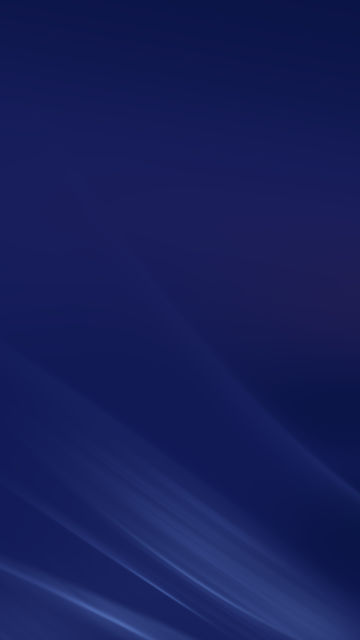
A Shadertoy shader for this background:

```glsl
// Deep blue backdrop with soft silky folds sweeping down to the right.
// Broad Gaussian glows set the tone; each fold follows a parabola y(x) with
// its own softness above and below, and gradient noise adds fine filaments.

const vec3 NAVY_TOP   = vec3(0.045, 0.080, 0.280);
const vec3 NAVY_MID   = vec3(0.088, 0.115, 0.360);
const vec3 NAVY_LOW   = vec3(0.068, 0.102, 0.335);
const vec3 SHADE      = vec3(0.035, 0.075, 0.265);
const vec3 PLUM       = vec3(0.042, 0.008, -0.015);
const vec3 HAZE       = vec3(0.095, 0.118, 0.132);
const vec3 SILK       = vec3(0.095, 0.120, 0.160);
const vec3 SHINE      = vec3(0.125, 0.175, 0.190);

// Fold paths: y = a + b x + c x^2
const vec3 FOLD_RIGHT = vec3(0.924, -0.987, 0.288);
const vec3 FOLD_LONG  = vec3(0.460, -0.360, -0.050);
const vec3 FOLD_INNER = vec3(0.450, -0.445, 0.040);
const vec3 FOLD_THIN  = vec3(0.385, -0.481, 0.085);
const vec3 FOLD_MAIN  = vec3(0.350, -0.575, 0.185);
const vec3 FOLD_EDGE  = vec3(0.248, -0.390, 0.020);
const vec3 BAND_TOP   = vec3(0.134, -0.220, -0.040);
const vec3 BAND_LOW   = vec3(0.115, -0.250, -0.055);

const float FILAMENT_STRENGTH = 0.22;
const int   STRAND_COUNT = 9;
const float STRAND_STRENGTH = 0.20;

vec2 hashGradient(vec2 cell) {
    float n = fract(sin(dot(cell, vec2(127.1, 311.7))) * 4375.85);
    return vec2(cos(6.2832 * n), sin(6.2832 * n));
}

float gradientNoise(vec2 p) {
    vec2 i = floor(p), f = fract(p);
    vec2 u = f * f * f * (f * (f * 6.0 - 15.0) + 10.0);
    vec2 e = vec2(1.0, 0.0);
    float low  = mix(dot(hashGradient(i), f),
                     dot(hashGradient(i + e.xy), f - e.xy), u.x);
    float high = mix(dot(hashGradient(i + e.yx), f - e.yx),
                     dot(hashGradient(i + e.xx), f - e.xx), u.x);
    return mix(low, high, u.y);
}

float bell(float d, float width) {
    return exp(-d * d / (width * width));
}

float glow(vec2 p, vec2 center, vec2 radius) {
    vec2 q = (p - center) / radius;
    return exp(-dot(q, q));
}

// Signed height above a fold path
float above(vec2 p, vec3 path) {
    return p.y - (path.x + p.x * (path.y + p.x * path.z));
}

// Ridge brightest at span.x, fading over span.y along x
float fold(vec2 p, vec3 path, vec2 span, float softUp, float softDown) {
    float d = above(p, path);
    float width = max(d > 0.0 ? softUp : softDown, 0.8 / iResolution.y);
    return bell(d, width) * bell(p.x - span.x, span.y);
}

vec3 backdrop(vec2 p) {
    vec3 color = mix(NAVY_LOW, NAVY_MID, smoothstep(0.40, 0.68, p.y - 0.06 * (p.x - 0.5)));
    color = mix(color, NAVY_TOP, smoothstep(0.70, 1.04, p.y + 0.10 * (p.x - 0.5)));
    color += PLUM * glow(p, vec2(1.05, 0.53), vec2(0.45, 0.12));
    color += PLUM * 0.3 * glow(p, vec2(0.45, 0.67), vec2(0.5, 0.10));

    // Shadows to the right of the upper fold and in the lower right
    float pocket = smoothstep(-0.025, 0.06, above(p, FOLD_RIGHT))
                 * glow(p, vec2(0.96, 0.36), vec2(0.36, 0.080));
    float hollow = glow(p, vec2(1.05, 0.16), vec2(0.26, 0.10));
    return mix(color, SHADE, max(0.8 * pocket, 0.9 * hollow));
}

vec3 silk(vec2 p) {
    // Haze gathers beneath the long fold, strongest near the bottom
    float under = smoothstep(0.04, -0.09, above(p, FOLD_LONG));
    float haze = 0.80 * glow(p, vec2(0.60, 0.135), vec2(0.32, 0.11))
               + 1.05 * glow(p, vec2(0.88, 0.02), vec2(0.27, 0.09))
               + 0.25 * glow(p, vec2(0.30, 0.23), vec2(0.35, 0.12));
    float lit = smoothstep(-0.018, 0.004, above(p, FOLD_MAIN));
    vec3 light = HAZE * haze * under * mix(0.40, 1.0, lit);

    // Lower-left sheet between its two edges, then a dim corner
    float sheet = smoothstep(0.006, -0.010, above(p, BAND_TOP))
                * smoothstep(-0.035, 0.002, above(p, BAND_LOW));
    light += HAZE * sheet * (0.30 + 0.65 * bell(p.x - 0.38, 0.22));
    light += HAZE * 0.65 * glow(p, vec2(0.05, 0.0), vec2(0.30, 0.09));

    // Fine filaments running along the sweep
    float across = p.y + 0.46 * p.x - 0.06 * p.x * p.x;
    float filament = gradientNoise(vec2(across * 55.0, p.x * 1.8))
                   + 0.6 * gradientNoise(vec2(across * 130.0 + 7.0, p.x * 2.5));
    light *= 1.0 + FILAMENT_STRENGTH * filament;

    // Thin strands fanned between the lower edge and the inner fold
    for (int i = 0; i < STRAND_COUNT; i++) {
        float t = (float(i) + 0.5) / float(STRAND_COUNT);
        vec2 jitter = hashGradient(vec2(float(i), 3.0));
        vec3 path = mix(FOLD_EDGE, FOLD_INNER, t + 0.04 * jitter.x);
        vec2 span = vec2(0.54 + 0.14 * jitter.y, 0.20);
        light += SILK * STRAND_STRENGTH * fold(p, path, span, 0.010, 0.0018);
    }

    // Soft folds
    light += SILK * 0.20 * fold(p, FOLD_RIGHT, vec2(0.85, 0.42), 0.010, 0.050);
    light += SILK * 0.28 * fold(p, FOLD_RIGHT, vec2(0.98, 0.15), 0.005, 0.012);
    light += SILK * 0.20 * fold(p, FOLD_LONG, vec2(0.35, 0.45), 0.008, 0.045);
    light += SILK * 0.23 * fold(p, FOLD_INNER, vec2(0.57, 0.20), 0.003, 0.020);
    light += SILK * 0.27 * fold(p, FOLD_THIN, vec2(0.52, 0.24), 0.002, 0.010);

    // Bright creases
    light += SHINE * 0.75 * fold(p, FOLD_MAIN, vec2(0.57, 0.18), 0.004, 0.002);
    light += SILK  * 0.50 * fold(p, FOLD_EDGE, vec2(0.30, 0.22), 0.014, 0.003);
    light += SHINE * 0.85 * fold(p, FOLD_EDGE, vec2(0.45, 0.10), 0.003, 0.0016);
    light += SILK  * 0.50 * fold(p, BAND_LOW, vec2(0.12, 0.25), 0.007, 0.004);
    light += SHINE * 0.80 * fold(p, BAND_LOW, vec2(0.32, 0.12), 0.005, 0.003);
    return light;
}

void mainImage(out vec4 fragColor, in vec2 fragCoord) {
    vec2 p = fragCoord / iResolution.xy;
    fragColor = vec4(clamp(backdrop(p) + silk(p), 0.0, 1.0), 1.0);
}
```
